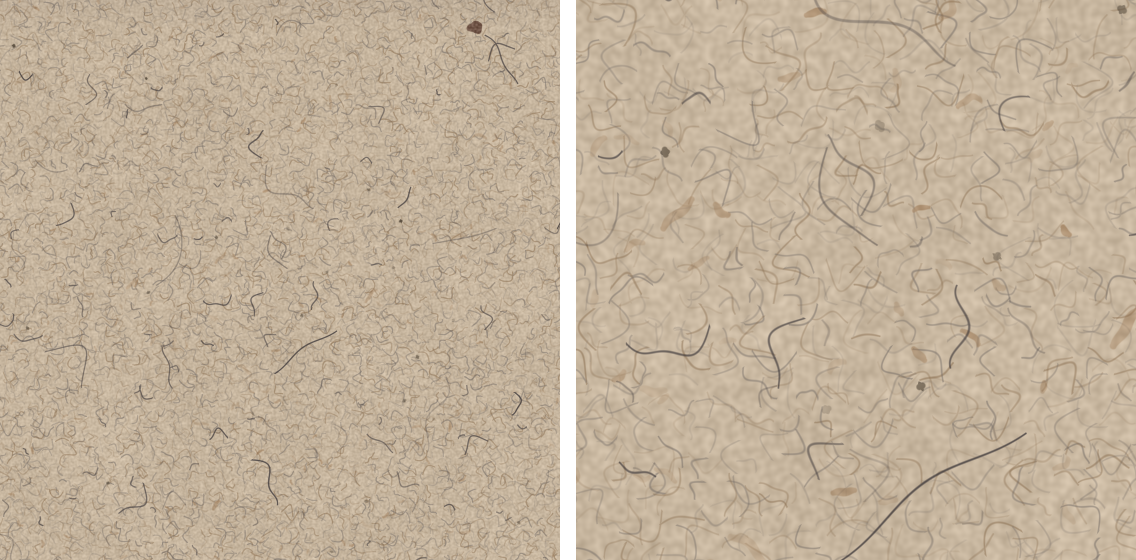
Left: the whole. Right: its middle third, enlarged.
Reproduce this texture procedurally as a WebGL 1 fragment shader.

```glsl
precision highp float;
uniform vec2 u_resolution;

vec2 hash2(vec2 p) {
  vec3 q = fract(p.xyx * vec3(0.1031, 0.1030, 0.0973));
  q += dot(q, q.yzx + 33.33);
  return fract((q.xx + q.yz) * q.zy);
}

float cornerRamp(vec2 cell, vec2 offset) {
  float angle = 6.2832 * hash2(cell).x;
  return dot(vec2(cos(angle), sin(angle)), offset);
}

float gradientNoise(vec2 p) {
  vec2 i = floor(p), f = fract(p);
  vec2 u = f * f * f * (f * (f * 6.0 - 15.0) + 10.0);
  vec2 e = vec2(1.0, 0.0);
  float low = mix(cornerRamp(i, f), cornerRamp(i + e, f - e), u.x);
  float high = mix(cornerRamp(i + e.yx, f - e.yx), cornerRamp(i + 1.0, f - 1.0), u.x);
  return mix(low, high, u.y);
}

float edge(float dist, float radius) {
  float pixel = 1.0 / min(u_resolution.x, u_resolution.y);
  return 1.0 - smoothstep(max(0.0, radius - pixel), radius + pixel, dist);
}

// Coverage of curled strands, at most one per grid cell; size = half length, half width
float strands(vec2 p, float cells, float seed, float density, vec2 size, float curl) {
  vec2 home = floor(p * cells);
  float cover = 0.0;
  for (int j = -1; j <= 1; j++) {
    for (int i = -1; i <= 1; i++) {
      vec2 cell = home + vec2(float(i), float(j));
      vec2 key = cell + seed * vec2(17.0, 31.0) + 50.0;
      vec2 place = hash2(key);
      vec2 kind = hash2(key + 211.3);
      vec2 bend = (hash2(key + 387.7) * 2.0 - 1.0) * curl;
      vec2 look = hash2(key + 529.1);
      if (kind.x > density) continue;

      float angle = 6.2832 * kind.y;
      float c = cos(angle), s = sin(angle);
      vec2 q = mat2(c, -s, s, c) * (p - (cell + place) / cells);
      float halfLength = size.x * mix(0.4, 1.0, look.x);
      float t = clamp(q.x / halfLength, -1.0, 1.0);
      float wave = 3.5 * t + 6.2832 * place.x;
      float spine = halfLength * (bend.x * (t * t - 0.4) + 0.3 * bend.y * sin(wave));
      float slope = 2.0 * bend.x * t + 1.05 * bend.y * cos(wave);
      float across = (q.y - spine) / sqrt(1.0 + slope * slope);
      float dist = length(vec2(max(abs(q.x) - halfLength, 0.0), across));
      float halfWidth = size.y * mix(0.7, 1.1, place.y) * (1.0 - 0.4 * t * t);
      cover = max(cover, edge(dist, halfWidth) * mix(0.25, 1.0, look.y * look.y));
    }
  }
  return cover;
}

void main() {
  vec2 p = gl_FragCoord.xy / min(u_resolution.x, u_resolution.y);
  vec3 tan1 = vec3(0.60, 0.46, 0.32);
  vec3 ink = vec3(0.23, 0.21, 0.22);

  // Paper pulp: cloudy mottling and fine grain
  float fine = gradientNoise(p * 215.0);
  float coarse = gradientNoise(p * 95.0 + 7.3);
  float cloud = gradientNoise(p * 7.0 + 3.1) + 0.6 * gradientNoise(p * 23.0 + 9.7);
  vec3 color = vec3(0.785, 0.718, 0.627);
  color += 0.075 * fine + 0.05 * coarse + 0.025 * cloud;
  color -= vec3(0.035, 0.033, 0.026) * smoothstep(0.93, 1.02, p.y + 0.04 * cloud);

  // Dense tangle of faint brown and grey hairs
  for (int k = 0; k < 4; k++) {
    float layer = float(k);
    vec3 hair = mix(vec3(0.53, 0.42, 0.30), vec3(0.44, 0.41, 0.39), mod(layer, 2.0));
    float cover = strands(p, 38.0 + 3.0 * layer, layer + 1.0, 0.85, vec2(0.014, 0.0006), 1.1);
    color = mix(color, hair, 0.5 * cover);
  }

  // Tan wood flakes
  float flakes = strands(p, 24.0, 6.0, 0.5, vec2(0.007, 0.0023), 0.5);
  flakes = max(flakes, strands(p, 10.0, 7.0, 0.28, vec2(0.016, 0.0033), 0.4));
  color = mix(color, tan1 + 0.08 * fine, 0.62 * flakes * (0.85 + 0.5 * coarse));

  // Dark fibres: short, medium and long
  float dark = 0.65 * strands(p, 21.0, 8.0, 0.35, vec2(0.010, 0.0007), 0.7);
  dark = max(dark, 0.8 * strands(p, 12.0, 9.0, 0.42, vec2(0.028, 0.0007), 1.0));
  dark = max(dark, 0.85 * strands(p, 6.0, 10.0, 0.32, vec2(0.07, 0.0008), 0.9));
  color = mix(color, ink, dark);

  // Scattered specks and one russet knot
  float specks = strands(p, 13.0, 11.0, 0.1, vec2(0.002, 0.0032), 0.0);
  color = mix(color, vec3(0.25, 0.21, 0.16), 0.85 * specks);
  float knot = length((p - vec2(0.849, 0.951)) * vec2(0.9, 1.1)) + 0.005 * coarse;
  color = mix(color, vec3(0.40, 0.29, 0.24) + 0.15 * fine, 0.9 * edge(knot, 0.012));

  gl_FragColor = vec4(clamp(color, 0.0, 1.0), 1.0);
}
```
